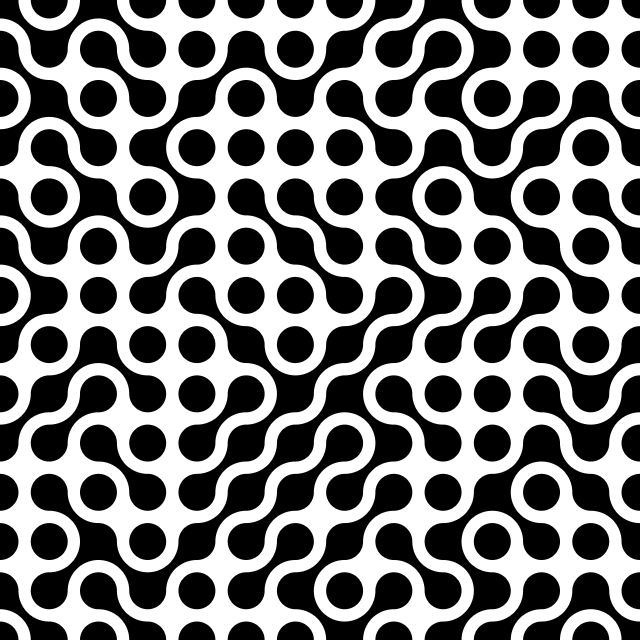
Give the GLSL for this pattern, as a WebGL 2 fragment shader.

```glsl
#version 300 es
precision highp float;
// Seamless Truchet tiling: white winding bands and junctions around black dots.

uniform vec2 u_resolution;
out vec4 fragColor;

const float TILES = 13.0;

// Integer hash: two independent random values in 0..1 per tile
vec2 hash2(uvec2 cell) {
    uint h = cell.x * 1597334677u ^ (cell.y + 71u) * 3812015801u;
    h = (h ^ (h >> 16)) * 2146121005u;
    h = (h ^ (h >> 15)) * 2221713035u;
    h ^= h >> 16;
    return vec2(h & 65535u, h >> 16) / 65535.0;
}

// Two quarter-circle bands around opposite corners
float arcBands(vec2 p) {
    float corner = min(length(p), length(p - 1.0));
    return abs(corner - 0.5) - 0.125;
}

// Filled tile with a quarter disc cut out of every corner
float junction(vec2 p) {
    return 0.375 - length(0.5 - abs(p - 0.5));
}

void main() {
    vec2 grid = gl_FragCoord.xy / u_resolution * TILES;
    vec2 p = fract(grid);
    vec2 choice = hash2(uvec2(mod(floor(grid), TILES)));

    // Choose the tile type and its diagonal
    if (choice.y < 0.5) p.x = 1.0 - p.x;
    float dist = choice.x < 0.45 ? junction(p) : arcBands(p);

    // One-pixel edge coverage
    float pixel = TILES / min(u_resolution.x, u_resolution.y);
    float white = clamp(0.5 - dist / pixel, 0.0, 1.0);
    fragColor = vec4(vec3(white), 1.0);
}
```
